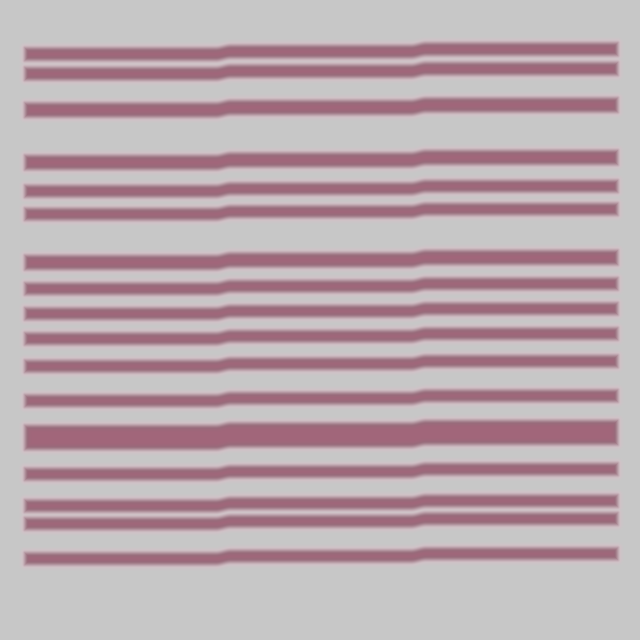
Give the GLSL for this pattern, as a Shadertoy shader.

```glsl
const int BAR_COUNT = 17;
const float PAPER_LUMA = 0.78;
const float INK_LUMA = 0.478;
const vec3 INK_TINT = vec3(0.152, -0.078, 0.002);

// Bar centres at the left end, from top to bottom
const float CENTRES[BAR_COUNT] = float[BAR_COUNT](
    0.9154, 0.8848, 0.8281, 0.7461, 0.7012, 0.6654, 0.5898, 0.5488, 0.5098,
    0.4707, 0.4277, 0.3737, 0.3164, 0.2591, 0.2096, 0.1816, 0.1270);

// Half thickness: one heavy bar, a few medium ones, the rest thin
float barHalfHeight(int i) {
    if (i == 12) return 0.0189;
    if (i == 2 || i == 3 || i == 6) return 0.0111;
    return i < 2 ? 0.0098 : 0.0092;
}

float boxDistance(vec2 p, vec2 halfSize) {
    vec2 d = abs(p) - halfSize;
    return length(max(d, 0.0)) + min(max(d.x, d.y), 0.0);
}

float coverage(float dist, float softness) {
    return 1.0 - smoothstep(-softness, softness, dist);
}

// Two small upward steps split every bar into thirds
float stairOffset(float x, float rise, float blend) {
    return rise * (smoothstep(0.349 - blend, 0.349 + blend, x)
                 + smoothstep(0.654 - blend, 0.654 + blend, x));
}

float nearestBar(vec2 p, float left, float right) {
    float nearest = 1.0;
    float middle = 0.5 * (left + right);
    float halfWidth = 0.5 * (right - left);
    for (int i = 0; i < BAR_COUNT; i++) {
        vec2 offset = p - vec2(middle, CENTRES[i]);
        nearest = min(nearest, boxDistance(offset, vec2(halfWidth, barHalfHeight(i))));
    }
    return nearest;
}

void mainImage(out vec4 fragColor, in vec2 fragCoord) {
    vec2 uv = fragCoord / iResolution.xy;
    uv.y -= stairOffset(uv.x, 0.0039, 0.012);
    float dist = nearestBar(uv, 0.039, 0.965);

    // Tint bleeds wider than brightness, leaving a faint pink fringe
    float luma = mix(PAPER_LUMA, INK_LUMA, coverage(dist, 0.0052));
    vec3 color = vec3(luma) + INK_TINT * coverage(dist, 0.0115);
    fragColor = vec4(color, 1.0);
}
```
